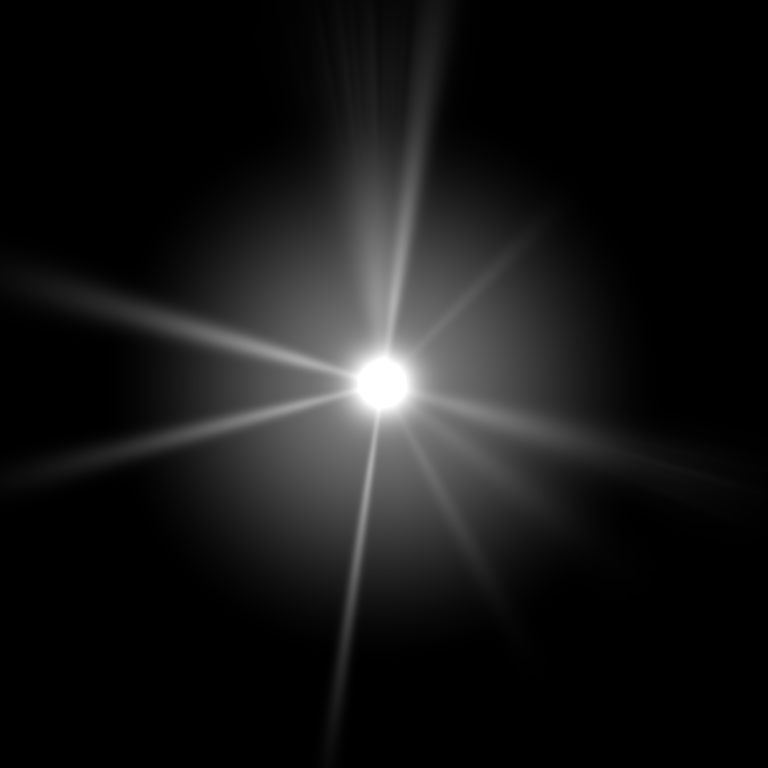
Write a WebGL 2 fragment shader that draws this background.

```glsl
#version 300 es
precision highp float;
// A white star burst: a bright core, a round grey halo and soft uneven rays on black.

#define CENTER vec2(0.498, 0.5)
#define HALO_RADIUS 0.37
#define HALO_LEVEL 0.51
#define CORE_RADIUS 0.042
#define CORE_LEVEL 0.85
#define RAY_BASE_WIDTH 0.003
#define STREAK_DEPTH 0.35

uniform vec2 u_resolution;
out vec4 fragColor;

const int RAY_COUNT = 9;
// Each ray: direction in degrees, angular width in radians, strength, reach.
const vec4 RAYS[RAY_COUNT] = vec4[](
    vec4(164.0, 0.056, 0.27, 0.62),
    vec4(194.4, 0.040, 0.24, 0.61),
    vec4(261.8, 0.018, 0.27, 0.59),
    vec4( 81.8, 0.045, 0.21, 0.70),
    vec4( 92.5, 0.165, 0.18, 0.62),
    vec4( 45.5, 0.040, 0.05, 0.38),
    vec4(-16.3, 0.090, 0.14, 0.59),
    vec4(-37.4, 0.085, 0.05, 0.47),
    vec4(-61.8, 0.045, 0.06, 0.46)
);

// Signed smallest difference between two angles.
float angleDifference(float a, float b) {
    const float TURN = 6.28319;
    return mod(a - b + 0.5 * TURN, TURN) - 0.5 * TURN;
}

// Layered sines across the angle, in the range -1 to 1.
float streaks(float angle) {
    return 0.5 * sin(angle * 83.0) + 0.3 * sin(angle * 137.0 + 1.7)
         + 0.2 * sin(angle * 211.0 + 4.1);
}

float rayLight(vec4 ray, float radius, float angle) {
    float width = ray.y + RAY_BASE_WIDTH / radius;
    float offset = angleDifference(angle, radians(ray.x)) / width;
    float onset = smoothstep(0.0, 0.12, radius);
    float fade = 1.0 - smoothstep(0.18, ray.w, radius);
    // Only wide rays break up into fine streaks, far from the core.
    float breakup = smoothstep(0.05, 0.09, ray.y) * smoothstep(0.25, 0.5, radius);
    float grain = 1.0 + STREAK_DEPTH * breakup * streaks(angle);
    return ray.z * exp(-offset * offset) * onset * fade * grain;
}

void main() {
    vec2 p = (gl_FragCoord.xy - CENTER * u_resolution)
           / min(u_resolution.x, u_resolution.y);
    float radius = max(length(p), 0.0001);
    float angle = atan(p.y, p.x + 0.000001);

    // Halo and core
    float light = HALO_LEVEL * (1.0 - smoothstep(0.0, HALO_RADIUS, radius));
    float coreDistance = radius / CORE_RADIUS;
    light += CORE_LEVEL * exp(-coreDistance * coreDistance);

    // Rays
    for (int i = 0; i < RAY_COUNT; i++) {
        light += rayLight(RAYS[i], radius, angle);
    }

    fragColor = vec4(vec3(clamp(light, 0.0, 1.0)), 1.0);
}
```
